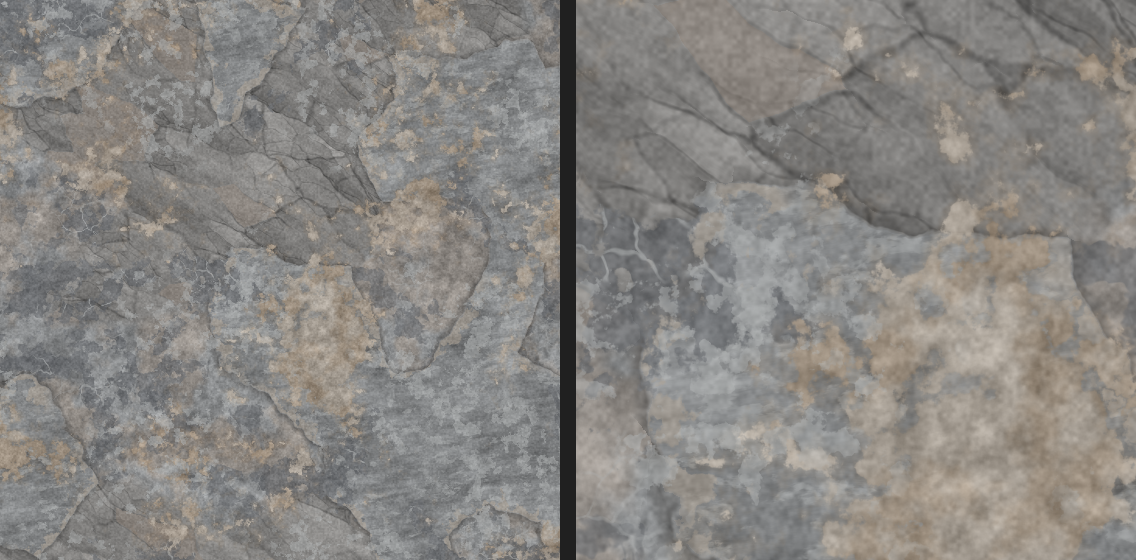
Left: the whole. Right: its middle third, enlarged.
This texture is drawn by a three.js fragment shader. Its source:

```glsl
#define SLAB_SCALE 4.6
#define FLAKE_ANGLE -0.52
#define FLAKE_SCALE vec2(8.0, 18.0)
#define BRUSH_ANGLE 0.14
#define VEIN_SCALE 24.0
#define TAN_LEVEL 0.605
#define CHARCOAL_LEVEL 0.635
#define RELIEF 0.20
#define GRAIN 0.08

varying vec2 vUv;

const vec3 WARM_GREY = vec3(1.01, 1.0, 0.985);
const vec3 BLUE_GREY = vec3(0.985, 1.0, 1.01);
const vec3 CHARCOAL = vec3(0.39, 0.40, 0.415);
const vec3 OCHRE = vec3(0.61, 0.54, 0.46);
const vec3 CREAM = vec3(0.66, 0.62, 0.57);
const vec3 CHALK = vec3(0.67, 0.68, 0.68);
const vec3 RUST = vec3(0.515, 0.475, 0.44);

float hash(vec2 p) {
  vec3 h = fract(vec3(p.xyx) * 0.1031);
  h += dot(h, h.yzx + 33.33);
  return fract((h.x + h.y) * h.z);
}

float noise(vec2 p) {
  vec2 i = floor(p), f = fract(p);
  f = f * f * (3.0 - 2.0 * f);
  float low = mix(hash(i), hash(i + vec2(1.0, 0.0)), f.x);
  float high = mix(hash(i + vec2(0.0, 1.0)), hash(i + 1.0), f.x);
  return mix(low, high, f.y);
}

// Coordinates in a frame whose x axis points along angle a
vec2 turn(vec2 p, float a) {
  float c = cos(a), s = sin(a);
  return vec2(c * p.x + s * p.y, c * p.y - s * p.x);
}

float fbm(vec2 p) {
  float sum = 0.0, amp = 0.46;
  for (int i = 0; i < 5; i++) {
    sum += amp * noise(p);
    p = turn(p, 0.15) * 2.03 + 17.3;
    amp *= 0.57;
  }
  return sum / 1.005;
}

vec2 wobble(vec2 p) {
  return vec2(fbm(p), fbm(p + 41.7)) - 0.5;
}

// Voronoi: border distance, own id, neighbour id, height within the cell
vec4 cells(vec2 p) {
  vec2 base = floor(p), own = vec2(9.0), other = vec2(9.0);
  float ownId = 0.0, otherId = 0.0;
  for (int y = -1; y <= 1; y++)
  for (int x = -1; x <= 1; x++) {
    vec2 c = base + vec2(float(x), float(y));
    vec2 r = c + vec2(hash(c + 3.1), hash(c + 57.9)) - p;
    float id = hash(c + 91.3);
    if (dot(r, r) < dot(own, own)) {
      other = own; otherId = ownId;
      own = r; ownId = id;
    } else if (dot(r, r) < dot(other, other)) {
      other = r; otherId = id;
    }
  }
  float border = 0.5 * (dot(other, other) - dot(own, own)) / max(length(other - own), 0.001);
  return vec4(border, ownId, otherId, -own.y);
}

// Own value fading to the average of both at the border
float blend(float own, float other, float border, float width) {
  return mix(0.5 * (own + other), own, smoothstep(0.0, width, border));
}

// Overlapping slate flakes with thin crevices
vec3 flakes(vec2 p) {
  vec2 q = turn(p + 0.07 * wobble(p * 5.0) + 0.007 * wobble(p * 32.0), FLAKE_ANGLE);
  vec4 big = cells(q * FLAKE_SCALE);
  vec4 chip = cells(q * FLAKE_SCALE * 2.3 + 9.0);
  float bigId = blend(big.y, big.z, big.x, 0.035);
  float chipId = blend(chip.y, chip.z, chip.x, 0.06);
  float broken = smoothstep(0.38, 0.60, fbm(p * 11.0 + 5.0));
  float tone = 0.505 + 0.085 * (bigId - 0.5) + 0.07 * (chipId - 0.5) * broken;
  tone += 0.06 * big.w * smoothstep(0.0, 0.08, big.x);
  tone += 0.16 * (fbm(q * vec2(13.0, 75.0)) - 0.5);
  tone -= 0.11 * (1.0 - smoothstep(0.0, 0.045, big.x)) * (0.3 + 0.7 * broken);
  tone -= 0.07 * (1.0 - smoothstep(0.0, 0.07, chip.x)) * broken;
  return mix(tone * WARM_GREY, RUST, 0.55 * smoothstep(0.86, 0.92, bigId));
}

// Blue-grey faces, scraped nearly level, with chalky scuffs
vec3 brushed(vec2 p) {
  vec2 q = turn(p + 0.02 * wobble(p * 8.0), BRUSH_ANGLE);
  float tone = 0.52 + 0.20 * (fbm(q * vec2(26.0, 120.0)) - 0.5) + 0.24 * (fbm(p * 15.0 + 20.0) - 0.5);
  float scuff = smoothstep(0.57, 0.68, fbm(q * vec2(42.0, 80.0) + 7.0));
  return mix(tone * BLUE_GREY, CHALK, 0.45 * scuff);
}

// Rough mottled rock with dark clasts
vec3 breccia(vec2 p) {
  vec2 q = p + 0.05 * wobble(p * 15.0);
  float tone = 0.52 + 0.24 * (fbm(q * 22.0) - 0.5) + 0.22 * (fbm(p * 75.0) - 0.5);
  vec3 tint = mix(BLUE_GREY, vec3(1.04, 1.0, 0.96), smoothstep(0.42, 0.58, fbm(p * 10.0 + 63.0)));
  float clast = smoothstep(0.59, 0.64, fbm(q * 19.0 + 31.0));
  return mix(tone * tint, CHARCOAL, 0.6 * clast);
}

void main() {
  vec2 p = vUv + 2.7;
  float grit = fbm(p * 65.0) - 0.5;
  vec2 warped = p + 0.13 * wobble(p * 4.0) + 0.018 * wobble(p * 28.0);

  // Slabs of three kinds
  vec4 slab = cells(warped * SLAB_SCALE);
  float faceOwn = step(slab.y, 0.42), faceOther = step(slab.z, 0.42);
  float face = blend(faceOwn, faceOther, slab.x, 0.010);
  float rough = blend(step(0.72, slab.y), step(0.72, slab.z), slab.x, 0.06);
  vec3 col = mix(mix(flakes(p), breccia(p), rough), brushed(p), face);
  col += 0.03 * (blend(slab.y, slab.z, slab.x, 0.012) - 0.4);

  // Shadow under a raised face and a crumbly pale rim on it
  float shadow = (1.0 - faceOwn) * faceOther * (1.0 - smoothstep(0.0, 0.06, slab.x));
  col *= 1.0 - 0.20 * shadow * smoothstep(0.0, 0.010, slab.x);
  float rim = face * (1.0 - faceOther) * (1.0 - smoothstep(0.03, 0.07, slab.x + 0.4 * grit));
  col = mix(col, CREAM, 0.6 * rim * smoothstep(0.40, 0.54, fbm(p * 7.0 + 12.0)));

  // Charcoal patches crossed by thin white veins
  float dark = smoothstep(0.0, 0.03, fbm(warped * 6.0 + 33.0) + 0.25 * grit - CHARCOAL_LEVEL);
  col = mix(col, CHARCOAL + 0.25 * grit, 0.7 * dark);
  float crack = cells((p + 0.06 * wobble(p * 13.0)) * VEIN_SCALE).x;
  float veined = max(dark, 0.5 * rough) * smoothstep(0.50, 0.62, fbm(p * 18.0 + 70.0));
  col = mix(col, CHALK, 0.6 * veined * (1.0 - smoothstep(0.01, 0.05, crack)));

  // Ochre and cream crusts, frayed at the edge, with a faint stain around them
  float crust = fbm(warped * 5.2 + 11.0) + 0.40 * grit + 0.22 * (fbm(p * 19.0 + 44.0) - 0.5) - TAN_LEVEL;
  vec3 crustCol = mix(OCHRE, CREAM, smoothstep(0.40, 0.58, fbm(p * 19.0 + 50.0)));
  crustCol += 0.35 * grit + 0.20 * (fbm(p * 34.0 + 3.0) - 0.5);
  col *= mix(vec3(1.0), vec3(1.03, 1.0, 0.965), smoothstep(-0.10, 0.0, crust));
  col = mix(col, crustCol, 0.72 * smoothstep(-0.01, 0.035, crust));

  // Small chalk flecks gathered in a few places
  float gather = smoothstep(0.46, 0.66, fbm(p * 6.0 + 15.0));
  float fleck = smoothstep(0.61, 0.67, fbm(p * 58.0 + 90.0) + 0.06 * gather);
  col = mix(col, CHALK, 0.55 * fleck * gather);

  // Side-lit relief and fine grain
  vec2 r = p + 0.01 * wobble(p * 20.0);
  float lit = fbm(r * 36.0 + 8.0) - fbm((r + vec2(0.003, -0.004)) * 36.0 + 8.0);
  col += RELIEF * lit * mix(0.5, 1.0, max(rough, smoothstep(-0.05, 0.03, crust)));
  col += GRAIN * (noise(p * 360.0) - 0.5) + 0.08 * (fbm(p * 120.0) - 0.5);
  gl_FragColor = vec4(clamp(col, 0.0, 1.0), 1.0);
}
```
